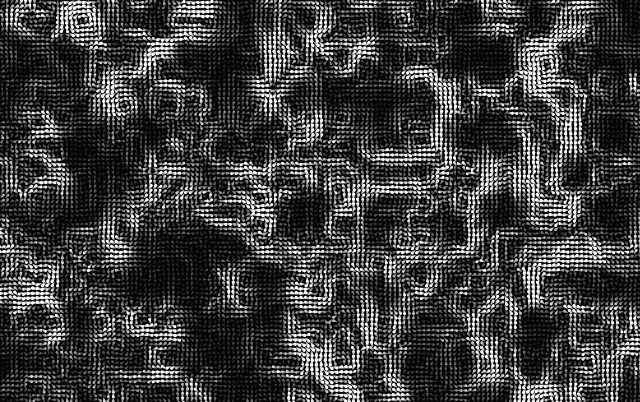
Write a WebGL 1 fragment shader that draws this texture.

```glsl
precision highp float;
// Woven field of tiny tapered strokes that follow the contours of a noise relief.

uniform vec2 u_resolution;

float hash(vec2 p) {
  vec3 q = fract(p.xyx * 0.1031);
  q += dot(q, q.yzx + 33.33);
  return fract((q.x + q.y) * q.z);
}

float valueNoise(vec2 p) {
  vec2 i = floor(p);
  vec2 f = fract(p);
  f = f * f * (3.0 - 2.0 * f);
  float low = mix(hash(i), hash(i + vec2(1.0, 0.0)), f.x);
  float high = mix(hash(i + vec2(0.0, 1.0)), hash(i + vec2(1.0, 1.0)), f.x);
  return mix(low, high, f.y);
}

// Height of the relief: broad lumps plus two finer layers
float relief(vec2 p) {
  return valueNoise(p + 17.0) + 0.36 * valueNoise(p * 2.1 + 61.0)
    + 0.12 * valueNoise(p * 4.3 + 143.0);
}

vec2 slope(vec2 p) {
  float e = 0.04;
  float here = relief(p);
  return vec2(relief(p + vec2(e, 0.0)) - here, relief(p + vec2(0.0, e)) - here) / e;
}

// Brightness of a stroke along dir: wide and bright at its tail, thin and dim at its tip
float taperedStroke(vec2 p, vec2 dir, float halfLength, float halfWidth, float blur) {
  float along = clamp(dot(p, dir), -halfLength, halfLength);
  float t = 0.5 + 0.5 * along / halfLength;
  float d = length(p - dir * along) - halfWidth * mix(1.35, 0.55, t);
  return (1.0 - smoothstep(-blur, blur, d)) * mix(1.08, 0.6, t);
}

void main() {
  float rows = 87.0;
  vec2 p = gl_FragCoord.xy / u_resolution.y * rows;
  float pixel = rows / u_resolution.y;
  vec2 cell = floor(p);
  float light = 0.0;

  // Strokes of this cell and its neighbours; steep relief makes them long and bright
  for (int y = -1; y <= 1; y++) {
    for (int x = -1; x <= 1; x++) {
      vec2 id = cell + vec2(float(x), float(y));
      vec2 center = id + 0.5;
      vec2 grad = slope(center * 9.5 / rows);
      float steepness = length(grad);

      // Soft dark patches break up the contours
      float patchLight = smoothstep(0.1, 0.65, valueNoise(center * 10.5 / rows + 211.0));
      float ink = smoothstep(-0.1, 1.5, steepness * 0.7 + 0.22) * mix(0.3, 1.0, patchLight);

      // Contour direction with a slight random turn
      float turn = (hash(id + 7.0) - 0.5) * 0.5;
      vec2 dir = vec2(-grad.y, grad.x) / max(steepness, 0.001);
      dir = normalize(dir + turn * vec2(-dir.y, dir.x));

      float tone = (0.01 + 1.6 * ink) * mix(0.75, 1.15, hash(id + 31.0));
      float stroke = taperedStroke(p - center, dir, 0.24 + 0.24 * ink,
        0.18 + 0.1 * ink, 0.65 * pixel);
      light = max(light, stroke * min(tone, 1.0));
    }
  }

  vec3 ground = vec3(0.015);
  vec3 chalk = vec3(0.99, 0.99, 0.985);
  gl_FragColor = vec4(mix(ground, chalk, min(light, 1.0)), 1.0);
}
```
